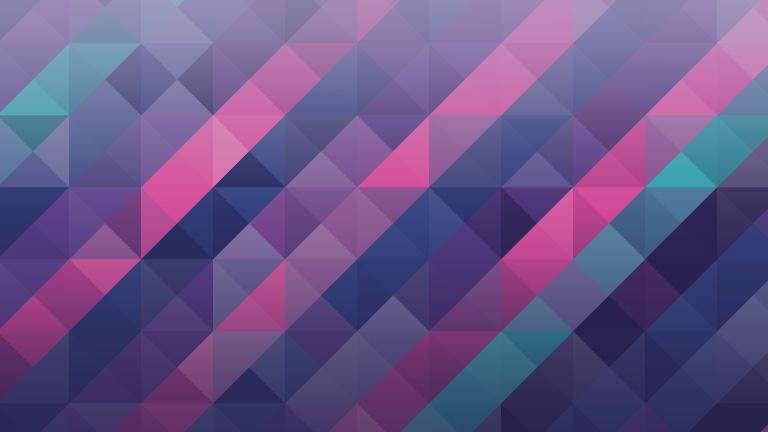
This background is drawn by a WebGL 2 fragment shader. Its source:

```glsl
#version 300 es
precision highp float;

uniform vec2 u_resolution;
out vec4 fragColor;

const vec3 NAVY = vec3(0.13, 0.11, 0.28);
const vec3 SLATE = vec3(0.36, 0.36, 0.56);
const vec3 HAZE = vec3(0.71, 0.66, 0.80);

float hash(vec2 p) {
    return fract(sin(dot(p, vec2(127.1, 311.7))) * 43758.5453);
}

// Signed shade that only some pieces receive
float accent(vec2 id, float rarity) {
    return step(rarity, hash(id)) * (hash(id + 17.5) - 0.5);
}

// Diagonal bands cycle purple, pink, blue, with a rarer teal
vec3 bandColor(float band) {
    float turn = mod(band, 3.0);
    vec3 color = vec3(0.36, 0.25, 0.54);
    if (turn > 0.5) color = vec3(0.84, 0.29, 0.59);
    if (turn > 1.5 || band == 7.0) color = vec3(0.20, 0.26, 0.50);
    if (abs(band) == 5.0) color = vec3(0.20, 0.64, 0.68);
    if (turn < 0.5 && band > 5.0) color = mix(color, NAVY, 0.8);
    return color;
}

vec3 mosaic(vec2 uv) {
    // Six square cells per canvas height, each cut by both diagonals
    vec2 q = uv * 6.0 - vec2(0.96, 0.40);
    vec2 cell = floor(q);
    vec2 f = q - cell;
    bool lower = f.x > f.y;
    bool far = f.x + f.y > 1.0;
    vec2 side = lower ? (far ? vec2(1, 0) : vec2(0, -1))
                      : (far ? vec2(0, 1) : vec2(-1, 0));

    // Identities of the nested pieces
    vec2 triangle = cell + 0.5 + side * 0.25;
    vec2 diamond = cell + 0.5 + side * 0.5;
    vec2 halfCell = cell + (lower ? vec2(0.75, 0.25) : vec2(0.25, 0.75));
    float band = cell.x - cell.y - (lower ? 0.0 : 1.0);
    float along = cell.x + cell.y + (far ? 1.0 : 0.0);
    vec2 run = vec2(band, floor((along + 2.0 * band) / 4.0));

    // Hue, with some muted pieces
    vec3 color = bandColor(band);
    color = mix(color, SLATE, 0.6 * step(0.74, hash(halfCell + 41.0)));
    color = mix(color, vec3(0.56, 0.24, 0.55), 0.4 * step(0.85, hash(diamond + 73.0)));

    // Light and dark facets
    float tone = 0.28 * (hash(run + 5.0) - 0.5)
               + 0.50 * accent(diamond, 0.50)
               + 0.36 * accent(halfCell, 0.50)
               + 0.36 * accent(triangle, 0.45)
               + 0.12 * (q.y - diamond.y);
    color = tone > 0.0 ? mix(color, color * 0.5 + 0.45, tone * 1.3)
                       : mix(color, NAVY, -tone * 1.5);

    // Pale haze above, dusk below
    color = mix(color, HAZE, 0.72 * smoothstep(0.48, 1.08, uv.y));
    return mix(color, NAVY + 0.02, 0.68 * smoothstep(0.58, -0.08, uv.y));
}

void main() {
    // Average a 4 by 4 grid of samples to smooth the edges
    vec3 sum = vec3(0.0);
    for (int i = 0; i < 16; i++) {
        vec2 offset = (vec2(i % 4, i / 4) - 1.5) / 4.0;
        sum += mosaic((gl_FragCoord.xy + offset) / u_resolution.y);
    }
    fragColor = vec4(sum / 16.0, 1.0);
}
```
